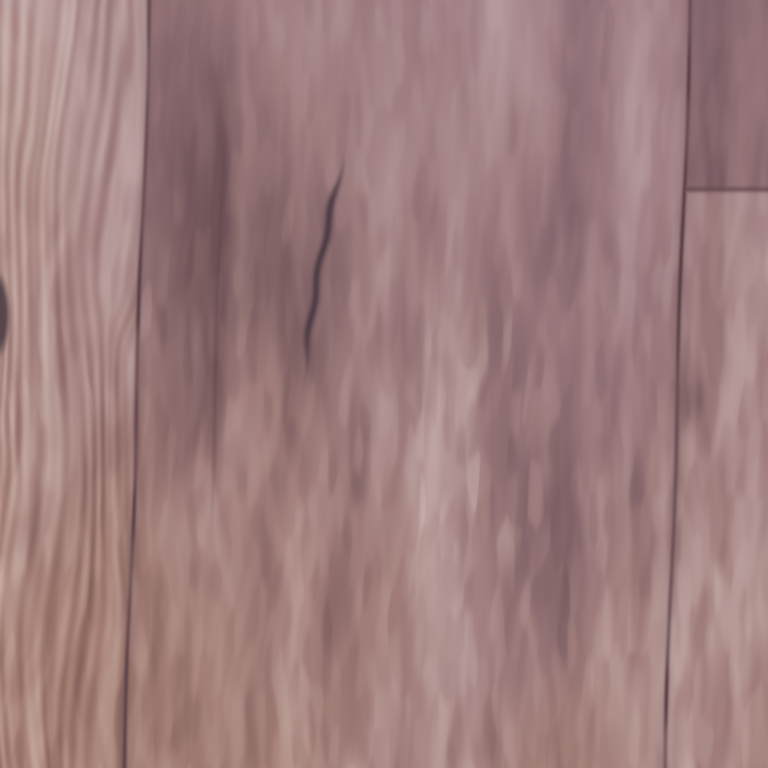
Write a WebGL 1 fragment shader that draws this texture.

```glsl
precision highp float;
uniform vec2 u_resolution;

const vec3 DARK_WOOD = vec3(0.465, 0.350, 0.365);
const vec3 MID_WOOD = vec3(0.625, 0.492, 0.488);
const vec3 PALE_WOOD = vec3(0.755, 0.655, 0.645);
const vec3 WARM_TINT = vec3(0.012, -0.004, -0.040);
const vec3 COOL_TINT = vec3(-0.008, -0.004, 0.026);
const vec3 CRACK_COLOR = vec3(0.27, 0.21, 0.25);
const vec3 SEAM_COLOR = vec3(0.36, 0.26, 0.28);
const float LEFT_SEAM = 0.162;
const float RIGHT_SEAM = 0.866;
const float JOINT_Y = 0.753;

float hash(vec2 p) {
  return fract(sin(dot(p, vec2(127.1, 311.7))) * 43758.55);
}

// Soft cellular noise: random cell values blended by distance, about -1 to 1
float cells(vec2 p, float seed) {
  vec2 base = floor(p);
  float total = 0.0;
  float weights = 0.0;
  for (int j = -1; j <= 1; j++) {
    for (int i = -1; i <= 1; i++) {
      vec2 id = base + vec2(float(i), float(j));
      vec2 site = id + vec2(hash(id + seed), hash(id + seed + 19.3));
      vec2 d = p - site;
      float w = exp(-5.0 * dot(d, d));
      total += w * hash(id + seed + 41.7);
      weights += w;
    }
  }
  return 2.0 * total / weights - 1.0;
}

float blob(vec2 p, vec2 center, vec2 radius) {
  vec2 q = (p - center) / radius;
  return exp(-dot(q, q));
}

float line(float d, float width) {
  return exp(-d * d / (width * width));
}

// Wavy growth lines of the left board
float growthLines(vec2 p) {
  float bend = 0.010 * sin(p.y * 9.0 + p.x * 20.0) + 0.016 * cells(p * vec2(14.0, 5.0), 3.0);
  float x = p.x + bend;
  float a = sin(x * 270.0 + 2.0 * sin(x * 61.0));
  float b = sin(x * 437.0 + 1.5 * sin(p.y * 7.0));
  return 0.65 * a + 0.35 * b;
}

// Broad stains and worn patches of the middle board
float stains(vec2 p) {
  float t = -0.85 * blob(p, vec2(0.25, 0.72), vec2(0.09, 0.24));
  t -= 0.55 * blob(p, vec2(0.37, 0.66), vec2(0.08, 0.18));
  t -= 0.65 * blob(p, vec2(0.262, 0.64), vec2(0.016, 0.25));
  t -= 0.60 * blob(p, vec2(0.72, 0.26), vec2(0.04, 0.22));
  t -= 0.40 * blob(p, vec2(0.71, 0.82), vec2(0.03, 0.25));
  t += 0.70 * blob(p, vec2(0.54, 0.38), vec2(0.045, 0.17));
  t += 0.50 * blob(p, vec2(0.80, 0.82), vec2(0.035, 0.28));
  t += 0.40 * blob(p, vec2(0.62, 0.90), vec2(0.06, 0.20));
  return t;
}

// Tapered crack, 0 to 1
float crack(vec2 p) {
  float t = clamp((p.y - 0.5) / 0.3, 0.0, 1.0);
  float x = 0.397 + 0.052 * t * sqrt(t) + 0.002 * sin(p.y * 75.0);
  float ends = smoothstep(0.49, 0.58, p.y) * (1.0 - smoothstep(0.73, 0.81, p.y));
  return line(p.x - x, 0.0025 + 0.003 * ends) * ends;
}

void main() {
  vec2 uv = gl_FragCoord.xy / u_resolution;
  // Boards lean slightly and waver along their length
  vec2 p = vec2(uv.x - 0.033 * uv.y + 0.0015 * sin(uv.y * 13.0), uv.y);
  float left = 1.0 - smoothstep(LEFT_SEAM - 0.002, LEFT_SEAM + 0.002, p.x);
  float right = smoothstep(RIGHT_SEAM - 0.002, RIGHT_SEAM + 0.002, p.x);
  float upper = smoothstep(JOINT_Y - 0.003, JOINT_Y + 0.003, p.y);
  float middle = (1.0 - left) * (1.0 - right);

  // Fibres from broad to fine, rougher toward the bottom
  vec2 g = p + vec2(0.006 * cells(p * vec2(9.0, 7.0), 5.0), 0.0);
  float rough = mix(1.0, 0.5, smoothstep(0.3, 0.95, p.y));
  float tone = 0.38 * cells(g * vec2(17.0, 2.6), 11.0);
  tone += 0.34 * rough * cells(g * vec2(48.0, 8.0), 23.0);
  tone += 0.30 * rough * cells(g * vec2(95.0, 20.0), 37.0);
  float fleck = smoothstep(0.35, 0.9, cells(g * vec2(64.0, 13.0), 53.0));
  tone += 0.55 * fleck * rough * smoothstep(-0.3, 0.5, cells(g * vec2(8.0, 4.0), 59.0));

  // Tone of each board
  tone += middle * (stains(p) + 0.08);
  tone += left * (0.15 + 0.45 * p.y + 0.38 * growthLines(p));
  tone += right * mix(0.25, -0.45, upper);
  tone -= 0.8 * right * blob(p, vec2(0.885, 0.48), vec2(0.02, 0.04));

  // Warm low on the left, mauve above and to the right
  float cool = 0.95 * p.y + 0.65 * p.x - 0.75 + 0.35 * cells(p * vec2(7.0, 3.0), 71.0) - 0.2 * left;
  vec3 color = mix(MID_WOOD, PALE_WOOD, clamp(tone, 0.0, 1.2));
  color = mix(color, DARK_WOOD, clamp(-tone, 0.0, 1.2));
  color += COOL_TINT * clamp(cool, 0.0, 1.0) + WARM_TINT * clamp(-cool, 0.0, 1.0);

  // Seams with soft shade
  float wear = 0.65 + 0.25 * cells(vec2(p.x * 3.0, p.y * 14.0), 83.0);
  float seam = max(line(p.x - LEFT_SEAM, 0.003), line(p.x - RIGHT_SEAM, 0.003));
  float shade = max(line(p.x - LEFT_SEAM, 0.012), line(p.x - RIGHT_SEAM, 0.010));
  float joint = right * line(p.y - JOINT_Y, 0.004);
  color = mix(color, SEAM_COLOR, clamp(max(seam * wear, 0.6 * joint) + 0.16 * shade, 0.0, 1.0));

  // Faint inner split, crack and edge knot
  float split = line(p.x - 0.264, 0.003) * smoothstep(0.25, 0.5, p.y) * (1.0 - smoothstep(0.7, 0.9, p.y));
  color = mix(color, SEAM_COLOR, 0.4 * split);
  color = mix(color, CRACK_COLOR, 0.85 * crack(uv));
  float knot = 1.0 - smoothstep(0.6, 1.15, length((uv - vec2(-0.003, 0.59)) / vec2(0.016, 0.055)));
  color = mix(color, CRACK_COLOR, 0.8 * knot);

  gl_FragColor = vec4(color, 1.0);
}
```
